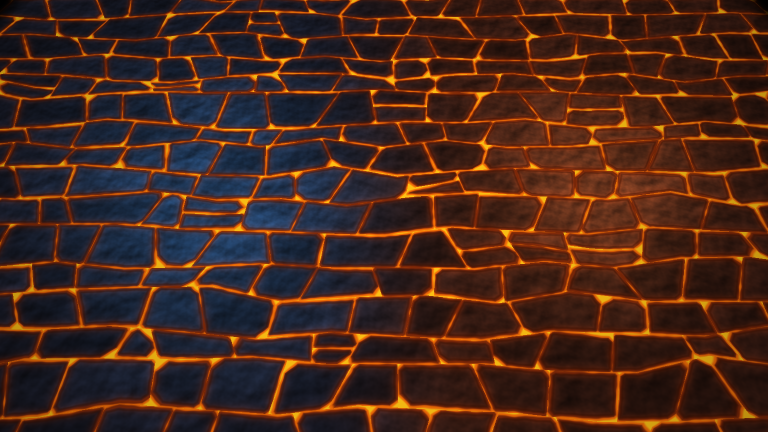
Give the GLSL for this texture, as a Shadertoy shader.

```glsl
float hash(vec2 p) {
    vec3 q = fract(p.xyx * vec3(0.1031, 0.1030, 0.0973));
    q += dot(q, q.yzx + 33.33);
    return fract((q.x + q.y) * q.z);
}

// Gradient noise, roughly -0.6 to 0.6
float corner(vec2 cell, vec2 offset) {
    float angle = 6.2832 * hash(cell);
    return dot(vec2(cos(angle), sin(angle)), offset);
}

float noise(vec2 p) {
    vec2 i = floor(p), f = fract(p), e = vec2(1, 0);
    vec2 w = f * f * f * (f * (f * 6.0 - 15.0) + 10.0);
    return mix(mix(corner(i, f), corner(i + e, f - e), w.x),
               mix(corner(i + e.yx, f - e.yx), corner(i + 1.0, f - 1.0), w.x), w.y);
}

float fbm(vec2 p) {
    float sum = 0.0, amp = 0.5;
    for (int k = 0; k < 4; k++) {
        sum += amp * noise(p);
        p = mat2(1.6, 1.2, -1.2, 1.6) * p + 7.3;
        amp *= 0.5;
    }
    return sum;
}

// Kinked line between two rows of stones
float bed(float row, float x) {
    float u = x * 0.85 + 5.0 * hash(vec2(row, 6.0)), i = floor(u);
    float kink = mix(hash(vec2(i, row + 70.0)), hash(vec2(i + 1.0, row + 70.0)), u - i);
    return row + 0.28 * (hash(vec2(row, 3.0)) - 0.5) + 0.5 * (kink - 0.5);
}

// Slanted joint between two stones of a row
float joint(float col, float row, float y) {
    float slant = hash(vec2(col, row + 40.5)) - 0.5;
    return col + 0.5 * (hash(vec2(col, row)) - 0.5) + 0.7 * slant * (y - row - 0.5);
}

float inset(vec2 id, float side, float along) {
    float tilt = 2.0 * hash(id + side + 5.7) - 1.0;
    float size = hash(id + side);
    return 0.015 + 0.07 * size * size * (1.0 + tilt * along);
}

// Distance to the stone edge, positive inside the stone
float stoneDistance(vec2 p, out vec2 id) {
    float row = floor(p.y);
    if (p.y < bed(row, p.x)) row--;
    else if (p.y > bed(row + 1.0, p.x)) row++;

    float x = p.x + 0.5 * mod(row, 2.0) + 0.4 * hash(vec2(row, 8.0));
    float col = floor(x);
    if (x < joint(col, row, p.y)) col--;
    else if (x > joint(col + 1.0, row, p.y)) col++;
    id = vec2(col, row);

    // x: left and right gaps, y: lower and upper gaps
    vec2 low = vec2(1.55 * (x - joint(col, row, p.y)), p.y - bed(row, p.x));
    vec2 high = vec2(1.55 * (joint(col + 1.0, row, p.y) - x), bed(row + 1.0, p.x) - p.y);

    // A few slots hold two stacked slabs
    if (hash(id + 91.0) > 0.94) {
        float middle = high.y - low.y + 0.3 * (hash(id + 17.0) - 0.5) * (low.x - high.x);
        if (middle > 0.0) high.y = 0.5 * middle;
        else low.y = -0.5 * middle;
        id += middle > 0.0 ? 0.37 : 0.71;
    }

    vec2 along = (low - high) / (low + high + 0.001);
    low -= vec2(inset(id, 11.0, along.y), 0.01 + inset(id, 23.0, along.x));
    high -= vec2(inset(id, 31.0, along.y), 0.01 + inset(id, 47.0, along.x));
    float d = min(min(low.x, high.x), min(low.y, high.y));
    for (int k = 0; k < 4; k++) {
        vec2 side = vec2(k & 1, k >> 1);
        vec2 gap = mix(low, high, side);
        float cut = hash(id + 13.0 * float(k) + 60.0);
        d = min(d, 0.7 * (gap.x + gap.y) - 0.02 - 0.17 * cut * cut * cut);
    }
    return d + 0.025 * noise(p * vec2(6.0, 4.0));
}

vec3 lavaColor(float depth, vec2 p) {
    float heat = depth + 0.05 * noise(p * 0.9) + 0.04 * noise(p * 3.0);
    vec3 c = mix(vec3(0.5, 0.16, 0.03), vec3(0.95, 0.42, 0.03), smoothstep(0.0, 0.05, heat));
    return mix(c, vec3(1.0, 0.76, 0.08), smoothstep(0.05, 0.11, heat));
}

vec3 pavement(vec2 uv) {
    // Perspective ground plane, one unit per stone
    vec2 p = vec2(17.0 * uv.x, 72.0) / (2.72 - uv.y);
    vec2 id;
    float d = stoneDistance(p, id);

    // Cool light on the left, warm light on the right
    vec2 toCool = uv - vec2(-0.42, 0.52), toWarm = uv - vec2(0.5, 0.56);
    vec3 stone = mix(vec3(0.08, 0.085, 0.125), vec3(0.165, 0.08, 0.055), smoothstep(-0.2, 0.2, uv.x));
    stone += vec3(0.04, 0.15, 0.25) * exp(-10.0 * dot(toCool, toCool));
    stone += vec3(0.26, 0.13, 0.06) * exp(-18.0 * dot(toWarm, toWarm));

    // Worn faces with dark bevelled sides
    vec2 grain = p * vec2(2.8, 1.9);
    float relief = fbm(grain) - fbm(grain + vec2(0.12, -0.2));
    stone *= (0.8 + 0.4 * hash(id + 5.0)) * (1.0 + 1.0 * relief + 0.4 * fbm(grain * 0.6));
    stone *= mix(0.5, 1.05, smoothstep(0.04, 0.1, d));
    stone += vec3(0.4, 0.105, 0.005) * exp(-14.0 * max(d, 0.0));

    return mix(stone, lavaColor(-d, p), smoothstep(0.015, -0.015, d));
}

void mainImage(out vec4 fragColor, in vec2 fragCoord) {
    vec3 color = vec3(0);
    for (int k = 0; k < 4; k++) {
        vec2 offset = 0.5 * vec2(k & 1, k >> 1) - 0.25;
        vec2 uv = (fragCoord + offset - vec2(0.5 * iResolution.x, 0.0)) / iResolution.y;
        color += 0.25 * pavement(uv);
    }

    // Vignette and dark upper corners
    vec2 q = (fragCoord - 0.5 * iResolution.xy) / iResolution.y;
    color *= 1.0 - 0.28 * dot(q, q);
    color *= smoothstep(0.0, 0.07, 1.38 - abs(q.x) - q.y);
    fragColor = vec4(color, 1.0);
}
```
